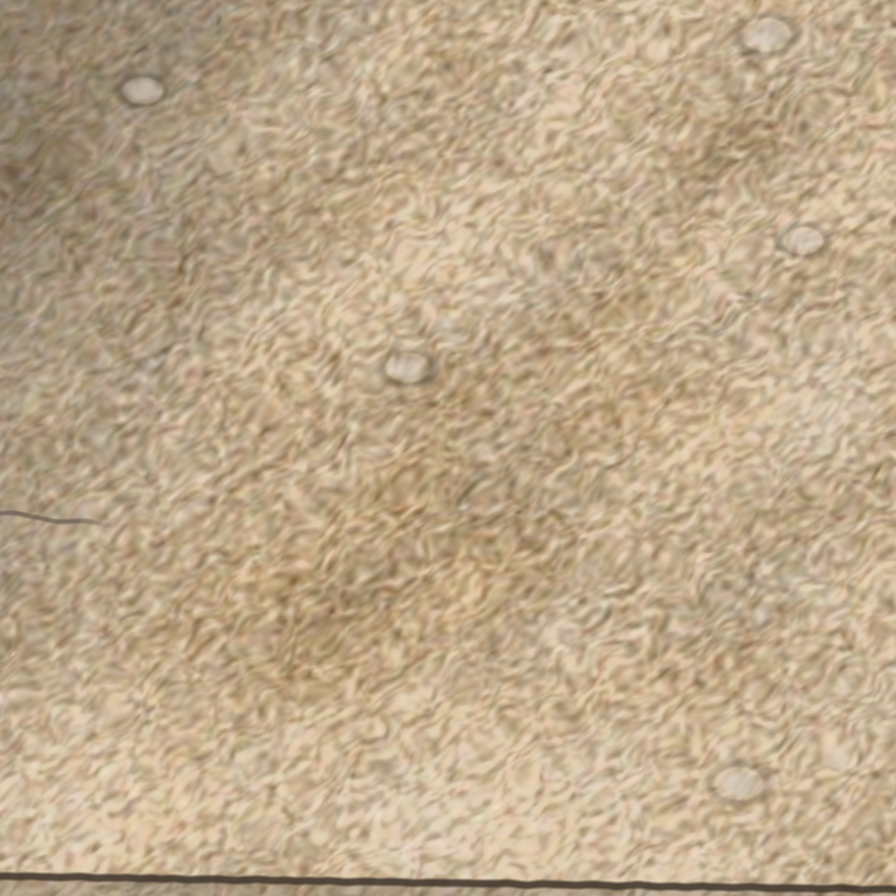
A Shadertoy shader for this texture:

```glsl
// Weathered sandy stone slab with slanted grains, soft stains and a dark joint along the bottom.

vec2 hash22(vec2 cell) {
    vec3 h = fract(cell.xyx * vec3(0.1031, 0.1030, 0.0973));
    h += dot(h, h.yzx + 33.33);
    return fract((h.xx + h.yz) * h.zy);
}

float cornerSlope(vec2 cell, vec2 offset) {
    return dot(hash22(cell) * 2.0 - 1.0, offset);
}

// Gradient noise, roughly -0.7 to 0.7
float noise(vec2 p) {
    vec2 i = floor(p), f = p - i;
    vec2 u = f * f * f * (f * (f * 6.0 - 15.0) + 10.0);
    float low = mix(cornerSlope(i, f), cornerSlope(i + vec2(1, 0), f - vec2(1, 0)), u.x);
    float high = mix(cornerSlope(i + vec2(0, 1), f - vec2(0, 1)),
                     cornerSlope(i + vec2(1, 1), f - vec2(1, 1)), u.x);
    return mix(low, high, u.y);
}

// Sparse pale pebbles: x is the body, y is the dark rim
vec2 pebbles(vec2 p) {
    vec2 cell = floor(p), result = vec2(0.0);
    for (int y = -1; y <= 1; y++)
    for (int x = -1; x <= 1; x++) {
        vec2 id = cell + vec2(x, y);
        vec2 rnd = hash22(id + 71.0);
        float present = step(0.86, hash22(id + 19.0).x);
        float d = length((p - id - rnd) * vec2(0.8, 1.2));
        float radius = 0.07 + 0.06 * rnd.y;
        float body = 1.0 - smoothstep(radius * 0.5, radius * 1.3, d);
        float rim = smoothstep(radius, radius * 1.3, d) * (1.0 - smoothstep(radius * 1.3, radius * 1.9, d));
        result = max(result, present * vec2(body, rim));
    }
    return result;
}

void mainImage(out vec4 fragColor, in vec2 fragCoord) {
    vec2 p = fragCoord / iResolution.y;

    // Axes along and across the slant, gently bent so the grains vary in direction
    vec2 slant = vec2(cos(0.63), sin(0.63));
    vec2 bend = vec2(noise(p * 24.0 + 5.0), noise(p * 24.0 + 47.0)) * 0.013;
    vec2 s = p + bend;
    vec2 q = vec2(dot(s, slant), dot(s, vec2(-slant.y, slant.x))) + 3.0;

    // Broad light and stains
    float shade = 1.0 - smoothstep(-0.05, 0.65, p.x + 0.55 * (1.0 - p.y));
    vec2 toStain = p - vec2(0.43, 0.36);
    vec2 stainAxes = vec2(dot(toStain, slant), dot(toStain, vec2(-slant.y, slant.x)));
    float stain = exp(-dot(stainAxes * vec2(4.2, 9.0), stainAxes * vec2(4.2, 9.0)));
    float blotch = noise(q * vec2(3.0, 8.0)) + 0.6 * noise(q * vec2(9.0, 19.0) + 31.0);

    // Grains in two sizes, with dark pits and pale chips
    float coarse = noise(q * vec2(50.0, 92.0));
    float fine = noise(q * vec2(88.0, 140.0) + 13.0);
    float chip = noise(q * vec2(38.0, 66.0) + 57.0);
    float grain = 0.27 * coarse + 0.17 * fine;
    grain -= 0.16 * smoothstep(0.36, 0.62, chip);
    grain += 0.11 * smoothstep(0.36, 0.62, -chip);

    float tone = 0.775 - 0.23 * shade - 0.09 * stain + 0.13 * blotch;
    tone += 0.035 * smoothstep(0.35, 0.05, p.y) + grain * (1.0 - 0.45 * shade);
    tone = min(tone, 0.87 + 0.35 * (tone - 0.87));

    // Sandy tint: greyer in shade and highlights, warmer in the stain
    float warmth = 1.05 - 0.35 * shade + 0.25 * stain - 0.5 * max(tone - 0.78, 0.0);
    warmth += 0.35 * noise(q * vec2(6.0, 12.0) + 83.0) + 0.45 * noise(q * vec2(42.0, 70.0) + 29.0);
    vec3 color = tone - vec3(0.0, 0.082, 0.195) * warmth;
    color += vec3(0.03, -0.025, 0.02) * noise(q * vec2(36.0, 60.0) + 101.0);

    vec2 pebble = pebbles(p * 6.0 + 2.0);
    color = mix(color, vec3(0.83, 0.80, 0.77), 0.55 * pebble.x);
    color *= 1.0 - 0.18 * pebble.y;

    // Short hairline crack at the left
    float crackY = 0.427 - 0.11 * p.x + 0.012 * noise(vec2(p.x * 25.0, 4.0));
    float crack = (1.0 - smoothstep(0.0008, 0.0045, abs(p.y - crackY)))
                * (1.0 - smoothstep(0.07, 0.15, p.x));
    color = mix(color, vec3(0.37, 0.32, 0.28), 0.65 * crack);

    // Dark joint and the edge of the next slab below it
    float joint = p.y - (0.022 - 0.015 * p.x + 0.003 * noise(vec2(p.x * 40.0, 9.0)));
    color *= 1.0 - 0.16 * (1.0 - smoothstep(-0.006, 0.0, joint));
    float gap = 1.0 - smoothstep(0.002, 0.0065, abs(joint));
    color = mix(color, vec3(0.25, 0.21, 0.17), 0.88 * gap);

    fragColor = vec4(clamp(color, 0.0, 1.0), 1.0);
}
```
